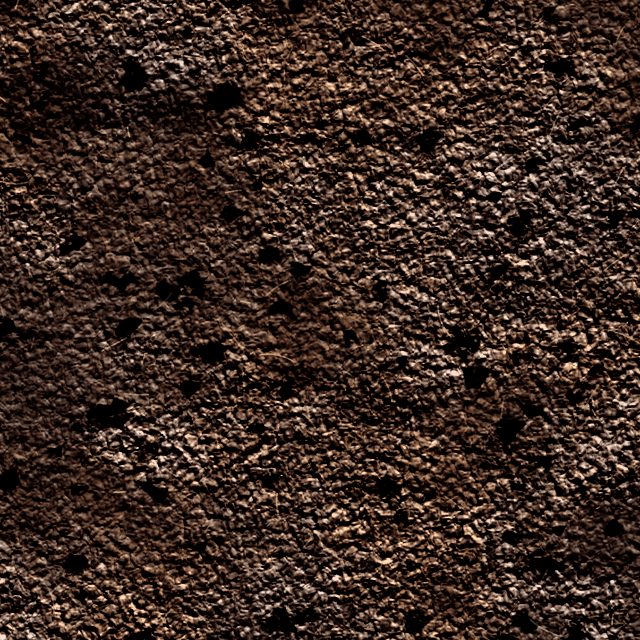
This texture is drawn by a Shadertoy shader. Its source:

```glsl
// Dark crumbly garden soil in low sunlight, with black pits and scattered straw fibres.
#define CLOD_SCALE 62.0
#define CRUMB_SCALE 125.0
#define GRIT_SCALE 270.0
#define LIGHT_STEP vec2(0.0007, 0.0028)
#define EXPOSURE 0.19
#define CONTRAST 0.25
#define PIT_GRID 15.0
#define PIT_CHANCE 0.38
#define FIBRE_GRID 10.0
#define FIBRE_CHANCE 0.62
#define FIBRE_WIDTH 0.0011
#define STRAW vec3(0.82, 0.66, 0.51)

float hash1(vec2 p) {
    vec3 q = fract(p.xyx * 0.1031);
    q += dot(q, q.yzx + 33.33);
    return fract((q.x + q.y) * q.z);
}

vec3 hash3(vec2 p) {
    vec3 q = fract(p.xyx * vec3(0.1031, 0.1030, 0.0973));
    q += dot(q, q.yxz + 33.33);
    return fract((q.xxy + q.yzz) * q.zyx);
}

float noise(vec2 p) {
    vec2 i = floor(p), f = fract(p);
    f = f * f * (3.0 - 2.0 * f);
    float low = mix(hash1(i), hash1(i + vec2(1, 0)), f.x);
    float high = mix(hash1(i + vec2(0, 1)), hash1(i + vec2(1, 1)), f.x);
    return mix(low, high, f.y);
}

// Rounded lumps of varied size, meeting in sharp creases
float lumps(vec2 p) {
    vec2 cell = floor(p);
    float nearest = 4.0;
    for (int y = -1; y <= 1; y++)
    for (int x = -1; x <= 1; x++) {
        vec2 id = cell + vec2(x, y);
        vec3 rnd = hash3(id);
        vec2 d = id + rnd.xy - p;
        nearest = min(nearest, dot(d, d) + 0.35 * rnd.z);
    }
    return 1.0 - nearest;
}

// Ground relief: swells, clods that come and go, crumbs and grit
float soilHeight(vec2 p) {
    float clodSize = mix(0.4, 1.4, noise(p * 17.0 + 7.0));
    p += 0.005 * (vec2(noise(p * 75.0), noise(p * 75.0 + 37.0)) - 0.5);
    p.y *= 1.1;
    return clodSize * lumps(p * CLOD_SCALE)
         + 0.65 * lumps(p * CRUMB_SCALE + 19.0)
         + 0.60 * noise(p * 33.0 + 83.0)
         + 0.55 * noise(p * 163.0 + 5.0)
         + 0.48 * noise(p * GRIT_SCALE + 53.0);
}

// Scattered ragged hollows, 0 outside to 1 inside
float pits(vec2 p) {
    p += 0.020 * (vec2(noise(p * 48.0 + 3.0), noise(p * 48.0 + 91.0)) - 0.5);
    p += 0.008 * (vec2(noise(p * 130.0 + 9.0), noise(p * 130.0 + 77.0)) - 0.5);
    vec2 cell = floor(p * PIT_GRID);
    float depth = 0.0;
    for (int y = -1; y <= 1; y++)
    for (int x = -1; x <= 1; x++) {
        vec2 id = cell + vec2(x, y);
        vec3 rnd = hash3(id + 140.0);
        float radius = mix(0.009, 0.027, rnd.z * rnd.z);
        vec2 d = (p - (id + rnd.xy) / PIT_GRID) * vec2(0.85, 1.1);
        float present = step(hash1(id + 310.0), PIT_CHANCE);
        depth = max(depth, present * (1.0 - smoothstep(0.55, 1.1, length(d) / radius)));
    }
    return depth;
}

// Coverage of thin bent fibres
float fibres(vec2 p) {
    vec2 cell = floor(p * FIBRE_GRID);
    float pixel = 1.0 / iResolution.y;
    float cover = 0.0;
    for (int y = -1; y <= 1; y++)
    for (int x = -1; x <= 1; x++) {
        vec2 id = cell + vec2(x, y);
        vec3 place = hash3(id + 520.0);
        vec3 shape = hash3(id + 770.0);
        float angle = 6.2832 * place.z;
        vec2 axis = vec2(cos(angle), sin(angle));
        vec2 d = p - (id + place.xy) / FIBRE_GRID;
        vec2 q = vec2(dot(d, axis), dot(d, vec2(-axis.y, axis.x)));
        float halfLength = mix(0.007, 0.028, shape.x * shape.x);
        q.y += (shape.y - 0.5) * 16.0 * q.x * q.x;
        float dist = length(vec2(max(abs(q.x) - halfLength, 0.0), q.y));
        float line = 1.0 - smoothstep(-0.6 * pixel, 0.8 * pixel, dist - FIBRE_WIDTH);
        float present = step(hash1(id + 930.0), FIBRE_CHANCE);
        cover = max(cover, present * line * mix(0.35, 1.0, shape.z));
    }
    return cover;
}

// Brown ramp from near black to pale tan
vec3 soilColour(float tone) {
    float green = tone - 0.11 * (1.0 - exp(-7.0 * tone));
    float blue = tone - 0.19 * (1.0 - exp(-4.5 * tone));
    return vec3(tone, green, blue);
}

void mainImage(out vec4 fragColor, in vec2 fragCoord) {
    vec2 p = fragCoord / iResolution.y;

    // Sunlit and shaded sides of grains and clods
    float height = soilHeight(p);
    float grainLight = height - soilHeight(p + LIGHT_STEP);
    float clodLight = height - soilHeight(p + 3.0 * LIGHT_STEP);
    float light = 2.6 * grainLight + 1.5 * clodLight + 0.6 * (height - 1.85);

    // Broad patches of loose and fine ground, dark furrows and pits
    float patchiness = 0.65 * noise(p * vec2(4.0, 6.0) + 8.0) + 0.35 * noise(p * 13.0);
    float furrow = smoothstep(0.68, 0.9, noise(p * vec2(5.0, 17.0) + 61.0));
    light *= mix(0.62, 1.2, smoothstep(0.3, 0.62, patchiness));
    light += 0.6 * (patchiness - 0.5) + 0.12 - 0.6 * furrow - 2.6 * pits(p);

    // Soft black floor, then warm or greyish tint
    float exposed = EXPOSURE + CONTRAST * light;
    float tone = min(0.5 * (exposed + sqrt(exposed * exposed + 0.005)), 0.98);
    float warmth = 0.6 * noise(p * 4.5 + 27.0) + 0.4 * noise(p * 38.0 + 44.0);
    vec3 tint = mix(vec3(0.98, 1.01, 1.05), vec3(1.05, 0.97, 0.87), smoothstep(0.2, 0.8, warmth));
    vec3 colour = soilColour(tone) * tint;

    // Straw, partly buried in the crumbs
    float buried = smoothstep(-1.4, 0.2, light);
    colour = mix(colour, STRAW * tint, fibres(p) * mix(0.4, 1.0, buried));
    fragColor = vec4(clamp(colour, 0.0, 1.0), 1.0);
}
```
